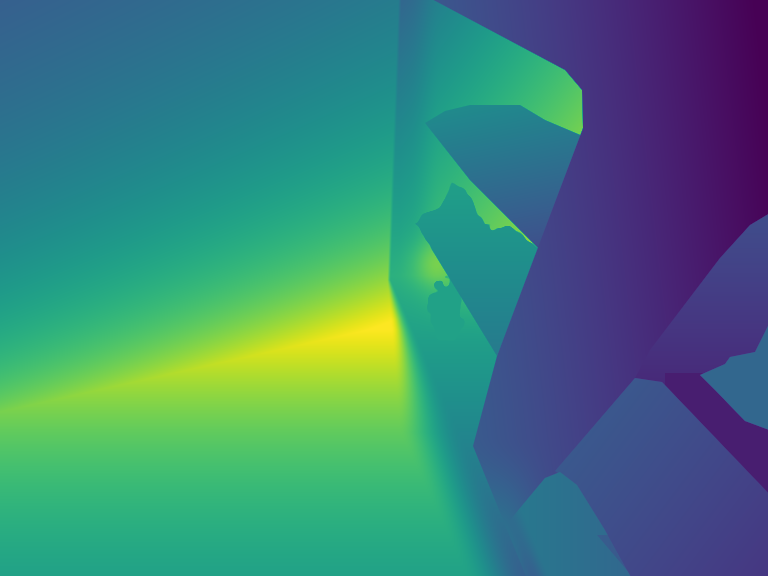
Write a Shadertoy shader that draws this texture map.

```glsl
// A false-colour depth map of a cabin: two receding planes meet in a bright crease,
// beside a side opening, a dark pillar and seats. Every layer sets one depth value,
// and a polynomial palette turns the final value into violet, teal, green or yellow.

float hash(vec2 p) {
    vec3 q = fract(p.xyx * 0.1031);
    q += dot(q, q.yzx + 33.33);
    return fract((q.x + q.y) * q.z);
}

float noise(vec2 p) {
    vec2 i = floor(p), f = fract(p);
    f *= f * (3.0 - 2.0 * f);
    return mix(mix(hash(i), hash(i + vec2(1, 0)), f.x),
               mix(hash(i + vec2(0, 1)), hash(i + vec2(1, 1)), f.x), f.y);
}

// Signed distance to a polygon of eight corners, negative inside
float polygon(vec2 p, vec2 v[8]) {
    float d = 1e5, s = 1.0;
    for (int i = 0, j = 7; i < 8; j = i, i++) {
        vec2 e = v[j] - v[i], w = p - v[i];
        vec2 b = w - e * clamp(dot(w, e) / max(dot(e, e), 1e-6), 0.0, 1.0);
        d = min(d, dot(b, b));
        bvec3 c = bvec3(p.y >= v[i].y, p.y < v[j].y, e.x * w.y > e.y * w.x);
        if (all(c) || all(not(c))) s = -s;
    }
    return s * sqrt(d);
}

// Antialiased coverage of a signed distance
float cover(float d) {
    return clamp(0.5 - d * iResolution.y / 5.76, 0.0, 1.0);
}

vec3 palette(float t) {
    vec3 c = vec3(-5.4355, 4.6459, 26.3124);
    c = c * t + vec3(4.7764, -13.7451, -65.353);
    c = c * t + vec3(6.2283, 14.1799, 56.6906);
    c = c * t + vec3(-4.6342, -5.7991, -19.3324);
    c = c * t + vec3(-0.3309, 0.2148, 0.0951);
    c = c * t + vec3(0.1051, 1.4046, 1.3846);
    return c * t + vec3(0.2777, 0.0054, 0.3341);
}

// Left wall and floor as reciprocal planes; the farther one wins
float planes(vec2 p) {
    float wall = 1.25 - 0.064 * p.x + (0.5 - 0.015 * p.x) * (p.y - 1.64 - 0.232 * p.x);
    float ground = 1.0 + 0.305 * (2.46 - p.y);
    return 1.0 / max(max(wall, ground), 1.0);
}

// Side panel and the scenery seen through its opening
float sidePanel(vec2 p) {
    float t = 0.63 - 0.11 * abs(p.y - 3.0);
    t += smoothstep(2.3, 3.4, p.y)
       * (0.15 * max(p.x - 4.0, 0.0) + 0.05 * smoothstep(4.1, 4.4, p.x));
    vec2 g = p - vec2(4.32, 3.12);
    t += 0.1 * exp(-18.0 * dot(g, g));

    float rough = noise(p * 13.0) - 0.5;
    float clump = length((p - vec2(4.47, 2.66)) / vec2(0.17, 0.3)) - 1.0 + 0.7 * rough;
    t = mix(t, 0.57, cover(0.17 * clump));

    // Far seat with a ragged top, then the nearer seat
    vec2 q = p + vec2(0.0, 0.1 * rough * smoothstep(3.2, 3.5, p.y));
    float farSeat = polygon(q, vec2[8](vec2(4.15, 3.54), vec2(4.45, 3.76), vec2(4.52, 3.91),
        vec2(4.66, 3.85), vec2(4.85, 3.5), vec2(5.1, 3.48), vec2(5.4, 3.26), vec2(4.97, 2.2)));
    t = mix(t, 0.43 + 0.09 * (p.y - 2.46), cover(farSeat));
    float nearSeat = polygon(p, vec2[8](vec2(4.25, 4.53), vec2(4.45, 4.65), vec2(4.7, 4.71),
        vec2(5.2, 4.71), vec2(5.45, 4.56), vec2(5.85, 4.39), vec2(5.4, 3.26), vec2(4.7, 3.96)));
    return mix(t, 0.27 + 0.15 * (p.y - 3.4) - 0.03 * (p.x - 5.0), cover(nearSeat));
}

void mainImage(out vec4 fragColor, in vec2 fragCoord) {
    vec2 p = fragCoord / iResolution.xy * vec2(7.68, 5.76);

    // The floor fades into the panel, while the wall ends sharply
    float below = max(2.96 - p.y, 0.0);
    float edge = 3.89 + 0.459 * below + 0.039 * max(p.y - 2.96, 0.0);
    float fade = min(0.02 + 0.38 * below, 0.6);
    float t = mix(planes(p), sidePanel(p), smoothstep(-fade, 0.02, p.x - edge));

    // Dark pillar outside the opening
    float opening = polygon(p, vec2[8](vec2(-1, 8.6), vec2(5.65, 5.06), vec2(5.82, 4.86),
        vec2(5.83, 4.48), vec2(4.97, 2.2), vec2(4.73, 1.3), vec2(5.3, -0.1), vec2(-1, -0.1)));
    float pillar = 0.14 - 0.085 * (p.x - 6.0) + 0.01 * (4.76 - p.y);
    pillar += 0.12 * (1.0 - smoothstep(0.2, 1.4, p.y)) * (1.0 - smoothstep(5.0, 5.6, p.x));
    t = mix(t, max(pillar, 0.0), cover(-opening));

    // Rear headrest, dark gap and bright gap
    float headrest = polygon(p, vec2[8](vec2(7.7, 3.63), vec2(7.5, 3.51), vec2(7.2, 3.18),
        vec2(6.5, 2.26), vec2(6.35, 1.98), vec2(6.65, 1.93), vec2(8, 1.9), vec2(8, 3.63)));
    t = mix(t, 0.13 + 0.07 * (p.y - 2.16), cover(headrest));
    float gap = max(dot(p - vec2(7.02, 2.03), vec2(0.26, 0.97)), 6.65 - p.x);
    t = mix(t, 0.08, cover(max(gap, p.y - 2.03)));
    float light = polygon(p, vec2[8](vec2(7.0, 2.01), vec2(7.25, 2.12), vec2(7.3, 2.19),
        vec2(7.55, 2.24), vec2(7.68, 2.5), vec2(7.8, 1.42), vec2(7.45, 1.55), vec2(7.15, 1.86)));
    t = mix(t, 0.33, cover(light));

    // Front seats along the lower right
    float seat = polygon(p, vec2[8](vec2(6.35, 1.98), vec2(6.62, 1.94), vec2(8, 0.5),
        vec2(8, -0.1), vec2(6.36, -0.1), vec2(6.05, 0.46), vec2(5.75, 0.91), vec2(5.55, 1.05)));
    t = mix(t, 0.26 - 0.04 * (p.x - 6.4) - 0.03 * (1.76 - p.y), cover(seat));
    float corner = polygon(p, vec2[8](vec2(5.05, 0.5), vec2(5.25, 0.74), vec2(5.45, 0.98),
        vec2(5.6, 1.04), vec2(5.77, 0.91), vec2(6.05, 0.46), vec2(6.36, -0.1), vec2(5.3, -0.1)));
    float notch = cover(max(p.y - 0.41, 5.97 + 0.85 * (0.41 - p.y) - p.x));
    float soft = smoothstep(0.0, 0.2, p.x - 5.3 + 0.4 * p.y);
    t = mix(t, 0.38 - 0.06 * (p.x - 5.5) - 0.06 * notch, cover(corner) * soft);

    fragColor = vec4(clamp(palette(clamp(t, 0.0, 1.0)), 0.0, 1.0), 1.0);
}
```
